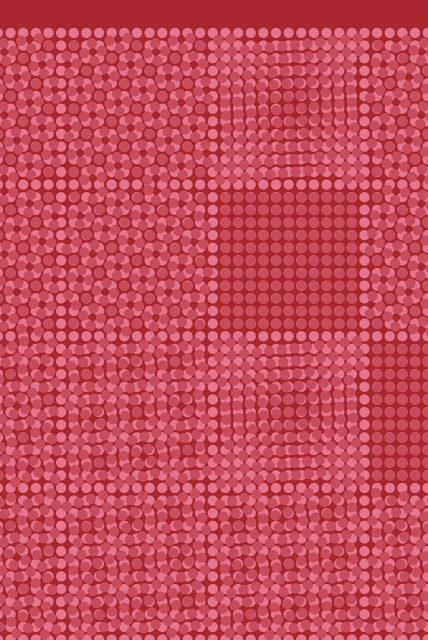
Write a Shadertoy shader that draws this pattern.

```glsl
// Moire of two dot grids: a fixed light grid under square tiles of turned darker dots.

#define PITCH 0.01975                // dot spacing, in canvas heights
#define CORNER vec2(-0.1415, 0.9486) // top left corner of the first tile
#define TILE 12.0                    // tile side, in dot spacings
#define RADIUS 0.405                 // dot radius, in dot spacings
#define INSET 0.35                   // gap kept free of upper dot centres
#define SHIFT vec2(0.025, -0.025)    // small slip of the upper grid
#define GROUND vec3(0.66, 0.15, 0.18)
#define LIGHT vec3(0.89, 0.46, 0.56)
#define UPPER vec3(0.78, 0.30, 0.37)

// Turn of each tile in degrees, one line per row of tiles from the top
const mat4 TURNS = mat4(
    -37.0, -37.0,  6.0, 36.0,
     37.0,  36.0,  0.0, 37.0,
     23.0,  16.3,  6.5,  0.0,
     24.0,  17.0, 15.5, 19.0);

mat2 rotation(float angle) {
    float c = cos(angle), s = sin(angle);
    return mat2(c, s, -s, c);
}

// Distance to the fixed grid, which starts at the top row
float lowerDots(vec2 p) {
    vec2 dotId = vec2(round(p.x), min(round(p.y), 0.0));
    return length(p - dotId) - RADIUS;
}

// Distance to the turned grid of one tile; dots centred outside it are left out
float tileDots(vec2 p, ivec2 tile) {
    vec2 centre = (vec2(tile) + 0.5) * TILE * vec2(1.0, -1.0);
    mat2 turn = rotation(radians(TURNS[tile.y][tile.x]));
    vec2 local = p - centre - SHIFT;
    vec2 dotCentre = turn * round(local * turn);
    vec2 reach = abs(dotCentre);
    bool inside = max(reach.x, reach.y) < 0.5 * TILE - INSET;
    return inside ? length(local - dotCentre) - RADIUS : 1.0;
}

// Union of the four nearest tiles, so that dots may cross tile borders
float upperDots(vec2 p) {
    ivec2 first = ivec2(floor(p * vec2(1.0, -1.0) / TILE - 0.5));
    float d = 1.0;
    for (int i = 0; i < 4; i++) {
        ivec2 tile = first + ivec2(i % 2, i / 2);
        bool exists = tile == clamp(tile, ivec2(0), ivec2(3));
        if (exists) d = min(d, tileDots(p, tile));
    }
    return d;
}

void mainImage(out vec4 fragColor, in vec2 fragCoord) {
    vec2 p = (fragCoord / iResolution.y - CORNER) / PITCH;
    float pixel = 1.0 / (iResolution.y * PITCH);

    vec3 color = GROUND;
    color = mix(color, LIGHT, clamp(0.5 - lowerDots(p) / pixel, 0.0, 1.0));
    color = mix(color, UPPER, clamp(0.5 - upperDots(p) / pixel, 0.0, 1.0));
    fragColor = vec4(color, 1.0);
}
```
